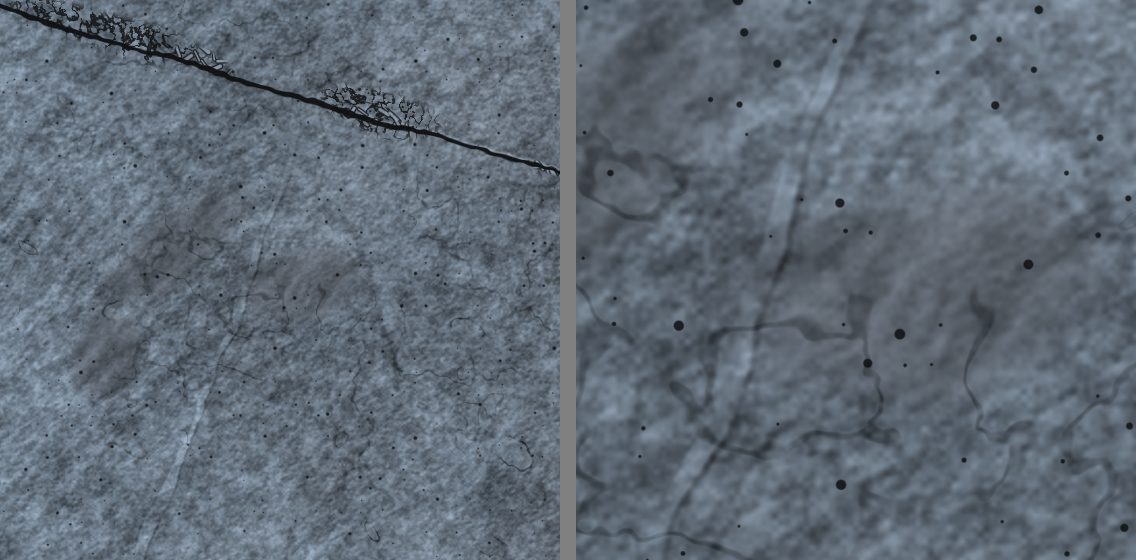
Left: the whole. Right: its middle third, enlarged.
A WebGL 2 fragment shader for this texture:

```glsl
#version 300 es
precision highp float;
// Blue-grey weathered stone with a dark diagonal crack, pale veins and embedded fragments.
uniform vec2 u_resolution;
out vec4 fragColor;

#define STONE vec3(0.43, 0.48, 0.53)
#define MEAN_TONE 0.945
#define BROAD 0.42
#define MOTTLE 0.50
#define STREAKS 0.26
#define GRAIN 0.34
#define CRACK_START 0.985
#define CRACK_SLOPE 0.295
#define CRACK_WIDTH 0.0012
#define INK 0.13
#define FRAGMENT_CELLS 8.0
#define PORE_CELLS 52.0

float hash(vec2 p) {
  return fract(sin(dot(p, vec2(127.1, 311.7))) * 43758.55);
}

float noise(vec2 p) {
  vec2 i = floor(p), f = fract(p);
  f = f * f * (3.0 - 2.0 * f);
  return mix(mix(hash(i), hash(i + vec2(1, 0)), f.x),
             mix(hash(i + vec2(0, 1)), hash(i + vec2(1, 1)), f.x), f.y);
}

mat2 rotation(float a) { return mat2(cos(a), sin(a), -sin(a), cos(a)); }

float fbm(vec2 p) {
  float sum = 0.0, amp = 0.53;
  for (int i = 0; i < 4; i++) {
    sum += amp * noise(p);
    p = rotation(0.6) * p * 2.03 + 7.3;
    amp *= 0.5;
  }
  return sum;
}

float bell(float x, float centre, float width) {
  float d = (x - centre) / width;
  return exp(-d * d);
}

float softPatch(vec2 p, vec2 centre, vec2 radius, float angle) {
  return 1.0 - smoothstep(0.6, 1.2, length(rotation(angle) * (p - centre) / radius));
}

// Rounded inclusions: x = pale fill, y = dark outline
vec2 fragments(vec2 p, float px) {
  vec2 result = vec2(0), q = p + 0.035 * (vec2(fbm(p * 17.0), fbm(p * 17.0 + 40.0)) - 0.5);
  vec2 base = floor(q * FRAGMENT_CELLS);
  for (int k = 0; k < 9; k++) {
    vec2 cell = base + vec2(k % 3 - 1, k / 3 - 1);
    if (hash(cell + 3.7) > 0.36) continue;
    vec2 centre = (cell + 0.2 + 0.6 * vec2(hash(cell), hash(cell + 9.1))) / FRAGMENT_CELLS;
    vec2 local = rotation(6.28 * hash(cell + 5.3)) * (q - centre);
    float size = mix(0.007, 0.034, pow(hash(cell + 2.2), 1.6));
    float d = length(local * vec2(1.0, 1.3 + 1.4 * hash(cell + 8.4))) - size;
    float strength = 0.35 + 0.65 * hash(cell + 6.6);
    result.x = max(result.x, strength * (1.0 - smoothstep(-0.006, 0.001, d)));
    result.y = max(result.y, strength * (1.0 - smoothstep(0.0007, 0.0018 + px, abs(d))));
  }
  return result;
}

// Thin broken splinters: x = pale body, y = dark rim
vec2 splinters(vec2 p, float px) {
  vec2 result = vec2(0), base = floor(p * 48.0);
  for (int k = 0; k < 9; k++) {
    vec2 cell = base + vec2(k % 3 - 1, k / 3 - 1);
    vec2 local = p - (cell + vec2(hash(cell + 1.4), hash(cell + 7.7))) / 48.0;
    local = rotation(3.14 * hash(cell + 4.1)) * local;
    local.x -= clamp(local.x, -0.009, 0.009);
    float d = length(local) - mix(0.001, 0.0036, hash(cell + 2.9));
    result.x = max(result.x, 1.0 - smoothstep(-px, px, d));
    result.y = max(result.y, 1.0 - smoothstep(0.0, 0.001 + px, abs(d - 0.001)));
  }
  return result;
}

float pores(vec2 p, float px) {
  vec2 cell = floor(p * PORE_CELLS);
  vec2 centre = (cell + 0.3 + 0.4 * vec2(hash(cell + 1.1), hash(cell + 6.2))) / PORE_CELLS;
  float radius = mix(0.0008, 0.0032, pow(hash(cell + 3.3), 2.0));
  float present = step(hash(cell + 8.8), 0.11 + 0.07 * p.x);
  return present * (1.0 - smoothstep(radius - px, radius + px, length(p - centre)));
}

void main() {
  vec2 p = gl_FragCoord.xy / u_resolution.y;
  float px = 1.0 / u_resolution.y;
  vec2 warped = p + 0.07 * (vec2(fbm(p * 6.0), fbm(p * 6.0 + 31.0)) - 0.5);

  // Mottled ground with slanted streaks and smoother dark patches
  float broad = fbm(warped * 5.0 + 2.0), mottle = fbm(warped * 36.0);
  float calm = max(softPatch(warped, vec2(0.54, 0.50), vec2(0.11, 0.07), 0.1),
                   softPatch(warped, vec2(0.32, 0.56), vec2(0.15, 0.06), -0.7));
  calm = max(calm, softPatch(warped, vec2(0.19, 0.37), vec2(0.07, 0.09), 0.3));
  float shade = softPatch(warped, vec2(0.91, 0.12), vec2(0.05, 0.11), 0.3);
  vec2 slant = rotation(-0.75) * warped;
  float streak = noise(slant * vec2(22.0, 95.0)) - 0.5;
  float grain = noise(rotation(-0.5) * p * vec2(125.0, 190.0)) + 0.6 * noise(p * 270.0) - 0.8;
  float tone = MEAN_TONE + BROAD * (broad - 0.5) + 0.10 * (0.5 - p.x) * p.y;
  tone += (1.0 - 0.5 * calm) * (MOTTLE * (mottle - 0.5) + GRAIN * grain);
  tone += STREAKS * streak * (1.2 - 0.7 * p.x) - 0.11 * calm - 0.13 * shade;

  // Hairline contours and embedded fragments
  float contour = 1.0 - smoothstep(0.006, 0.03, abs(fbm(warped * 13.0 + 5.0) - 0.5));
  tone -= 0.20 * contour * smoothstep(0.48, 0.72, noise(p * 9.0 + 3.0));
  vec2 inclusion = fragments(p, px) * (1.0 - smoothstep(0.66, 0.74, p.y + 0.25 * p.x));
  tone += 0.13 * inclusion.x - 0.34 * inclusion.y * smoothstep(0.3, 0.6, noise(p * 45.0));

  // Pale rising vein and a darker winding seam
  float veinOff = p.x - 0.25 - 0.37 * p.y - 0.05 * (fbm(vec2(p.y * 9.0, 2.0)) - 0.5);
  float veinWidth = 0.002 + 0.011 * noise(vec2(p.y * 17.0, 4.0)) * (1.0 - p.y);
  float vein = 1.0 - smoothstep(veinWidth, veinWidth + 0.004, abs(veinOff));
  float veinSpan = 1.0 - smoothstep(0.60, 0.74, p.y);
  tone += 0.21 * vein * veinSpan * smoothstep(0.2, 0.5, noise(p * 24.0));
  tone -= 0.17 * veinSpan * bell(veinOff, veinWidth + 0.005, 0.0025);
  float seam = p.x - 0.80 + 0.27 * p.y - 0.06 * (fbm(vec2(p.y * 8.0, 9.0)) - 0.5);
  tone -= 0.17 * bell(seam, 0.0, 0.006) * bell(p.y, 0.41, 0.19);

  // Crack, its pale lip and the rubble above it
  float off = p.y - CRACK_START + CRACK_SLOPE * p.x;
  off += 0.014 * (noise(vec2(p.x * 9.0, 1.0)) - 0.5) + 0.005 * (noise(p * 75.0) - 0.5);
  float cluster = max(bell(p.x, 0.20, 0.20), bell(p.x, 0.67, 0.10));
  float rubble = cluster * bell(off, 0.018, 0.036);
  float ridge = 1.0 - abs(2.0 * fbm(warped * 62.0) - 1.0);
  float filament = smoothstep(0.82, 0.96, ridge) * smoothstep(0.15, 0.6, rubble + 0.5 * (broad - 0.5));
  float shardZone = max(bell(p.x, 0.36, 0.055), bell(p.x, 0.67, 0.06)) * bell(off, 0.012, 0.022);
  shardZone = max(shardZone, 0.7 * bell(p.x, 0.98, 0.05) * bell(off, 0.0, 0.012));
  vec2 shard = splinters(p, px) * smoothstep(0.25, 0.55, shardZone);
  float width = CRACK_WIDTH + 0.0028 * noise(vec2(p.x * 16.0, 6.0));
  float crack = 1.0 - smoothstep(width, width + 0.0015 + px, abs(off));
  float lip = bell(off, 0.006, 0.0022) * smoothstep(0.55, 0.8, p.x);
  tone += 0.25 * lip;
  tone = mix(tone, INK, 0.85 * max(filament, shard.y));
  tone = mix(tone, 1.35, 0.8 * shard.x);
  tone = mix(tone, INK, max(0.95 * crack, 0.85 * pores(p, px)));

  // Cool stone colour, slightly warmer in calm zones and to the right
  float warmth = 0.5 * calm + 0.6 * p.x * noise(p * 7.0 + 12.0) + 0.5 * filament;
  vec3 tint = mix(vec3(0.985, 1.0, 1.01), vec3(1.04, 0.99, 0.97), warmth);
  fragColor = vec4(STONE * tint * clamp(tone, 0.11, 1.45), 1.0);
}
```
